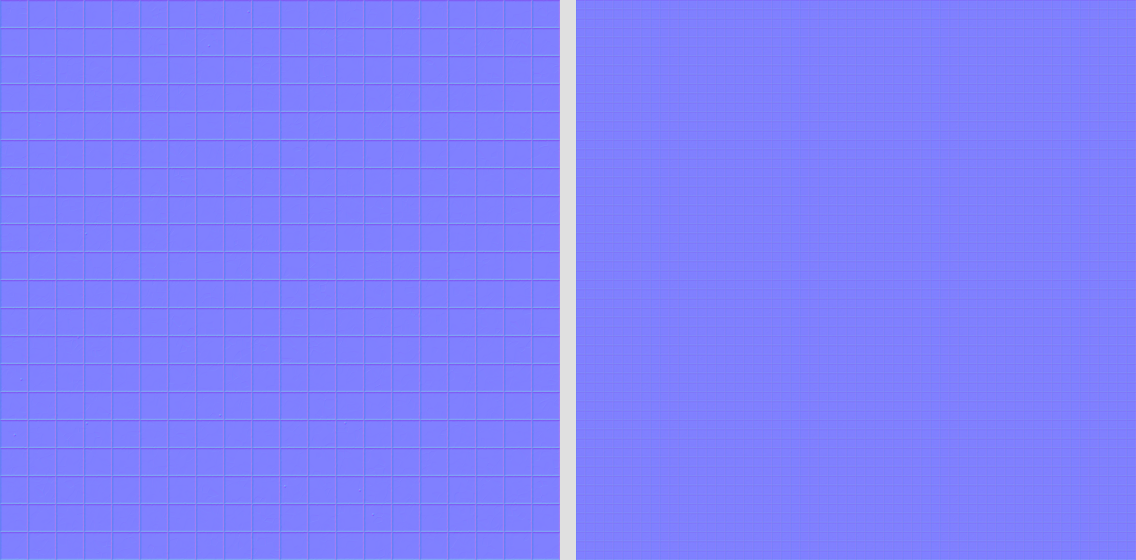
Left, the tile; right, the same tile 3 across and 3 down.
This texture map is drawn by a Shadertoy shader. Its source:

```glsl
// Tangent-space normal map of square stone tiles with thin grooves and faint wear.
#define TILES 20.0         // tiles across and down
#define DEPTH 0.0106       // groove depth, in tiles
#define WALL_LOW vec2(0.056, 0.045)   // wall widths at left and bottom, in tiles
#define WALL_HIGH vec2(0.042, 0.047)  // wall widths at right and top, in tiles
#define ROW_GAIN 1.2       // extra slope on the horizontal grooves
#define WALL_LOSS 0.10     // blue lost where the groove walls are steep
#define WOBBLE 0.009       // unevenness of the tile edges, in tiles
#define CREASE_CELLS 84.0  // stone facets across the canvas
#define CREASE 0.0026      // facet relief, in tiles
#define PIT_CELLS 47.0     // possible pits across the canvas
#define PIT 0.007          // pit depth, in tiles
#define SAMPLE 0.0017      // slope sampling distance, in canvas units

const float TAU = 6.2831853;

vec2 hash2(vec2 p) {
    vec3 q = fract(p.xyx * vec3(0.1031, 0.1030, 0.0973));
    q += dot(q, q.yzx + 33.33);
    return fract((q.xx + q.yz) * q.zy);
}

// Layered sines with whole frequencies, so they wrap at the canvas edge.
float waves(vec2 uv, float f) {
    vec2 a = TAU * f * uv;
    return (sin(a.x + 2.0 * a.y + 1.3) + sin(2.0 * a.x - a.y + 4.1)
          + sin(3.0 * a.x + a.y + 2.0 * sin(a.y))) / 3.0;
}

// Wrapping cellular noise: nearest distance, second distance, hash of the nearest point.
vec3 cellular(vec2 uv, float count) {
    vec2 p = uv * count, base = floor(p);
    vec3 result = vec3(9.0, 9.0, 0.0);
    for (int y = -1; y <= 1; y++) {
        for (int x = -1; x <= 1; x++) {
            vec2 cell = base + vec2(x, y);
            vec2 rnd = hash2(mod(cell, count) + count);
            float d = length(cell + rnd - p);
            if (d < result.x) {
                result = vec3(d, result.x, hash2(mod(cell, count) + 7.7).x);
            } else {
                result.y = min(result.y, d);
            }
        }
    }
    return result;
}

// Tile coverage: 0 in the groove, rising over each wall to 1, round at the corners.
float tileFace(vec2 local, float wobble) {
    vec2 wall = mix(WALL_LOW, WALL_HIGH, step(0.0, local));
    vec2 climb = (0.5 - abs(local) + wobble) / wall;
    return clamp(1.0 - length(max(1.0 - climb, 0.0)), 0.0, 1.0);
}

// Returns the height and the tile coverage.
vec2 surface(vec2 uv) {
    vec2 p = uv * TILES;
    vec2 rnd = hash2(mod(floor(p), TILES) + 3.0);
    float face = tileFace(fract(p) - 0.5, WOBBLE * waves(uv, 61.0) * waves(uv, 17.0));

    // Sparse raised flakes on every tile, stronger in patches
    vec2 warped = uv + 0.005 * vec2(waves(uv, 9.0), waves(uv.yx, 11.0));
    vec3 facet = cellular(warped, CREASE_CELLS);
    float patches = mix(0.35, 1.0, smoothstep(-0.4, 0.6, waves(uv, 13.0)));
    float flake = smoothstep(0.0, 0.3, facet.y - facet.x) * max(facet.z - 0.3, 0.0);
    float rough = CREASE * flake * patches * mix(0.4, 1.0, rnd.x);

    // Rare small pits
    vec3 spot = cellular(uv, PIT_CELLS);
    float pit = PIT * step(0.993, spot.z) * (1.0 - smoothstep(0.03, 0.13, spot.x));

    return vec2(face * (DEPTH + rough - pit), face);
}

void mainImage(out vec4 fragColor, in vec2 fragCoord) {
    vec2 uv = fragCoord / iResolution.xy;
    vec2 e = vec2(0.5 * SAMPLE, 0.0);
    vec2 right = surface(uv + e.xy), left = surface(uv - e.xy);
    vec2 top = surface(uv + e.yx), bottom = surface(uv - e.yx);
    vec2 slope = vec2(right.x - left.x, top.x - bottom.x) / (SAMPLE * TILES);
    float groove = 1.0 - 0.25 * (right.y + left.y + top.y + bottom.y);

    // Green points down the canvas
    vec3 normal = normalize(vec3(-slope.x, ROW_GAIN * slope.y, 1.0));
    normal.z -= WALL_LOSS * groove;
    fragColor = vec4(0.5 + 0.5 * normal, 1.0);
}
```
